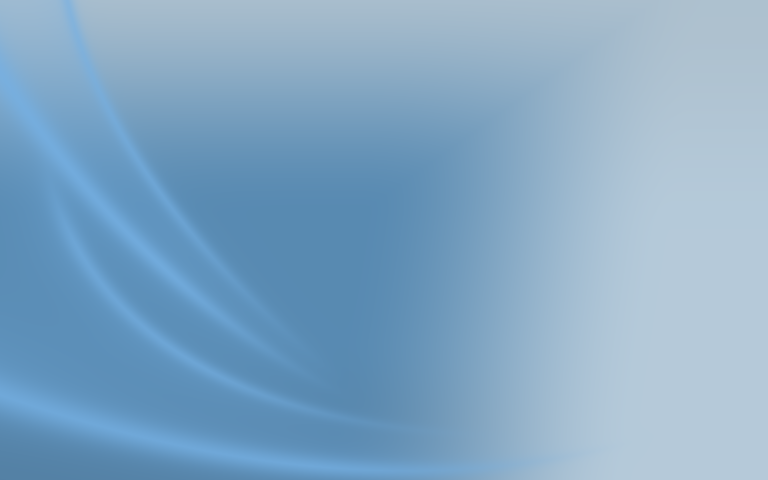
A Shadertoy shader for this background:

```glsl
const vec3 STEEL_BLUE = vec3(0.345, 0.540, 0.695);
const vec3 DEEP_BLUE  = vec3(0.325, 0.500, 0.640);
const vec3 TOP_GREY   = vec3(0.680, 0.755, 0.810);
const vec3 PALE_BLUE  = vec3(0.708, 0.790, 0.852);
const vec3 GLOW_BLUE  = vec3(0.460, 0.690, 0.890);

const vec2 SIDE_FADE = vec2(0.66, 1.32);  // start and end of the right-hand haze
const vec2 TOP_FADE  = vec2(0.55, 1.08);  // start and end of the upper haze
const float HAZE_TILT = 0.15;
const int SEGMENTS = 32;

// Each vec2 holds the value at the start and at the end of the ribbon.
struct Style {
    vec2 core;      // width of the bright line
    vec2 below;     // halo width on the lower left side
    vec2 above;     // halo width on the upper right side
    vec2 strength;  // line and halo strength
    vec2 fade;      // where the ribbon is fully in, where it starts to fade out
};

const Style OUTER  = Style(vec2(0.014, 0.016), vec2(0.090, 0.030),
                           vec2(0.014, 0.012), vec2(0.34, 0.34), vec2(0.0, 0.45));
const Style MIDDLE = Style(vec2(0.034, 0.010), vec2(0.100, 0.016),
                           vec2(0.080, 0.022), vec2(0.42, 0.42), vec2(0.0, 0.55));
const Style INNER  = Style(vec2(0.024, 0.009), vec2(0.070, 0.030),
                           vec2(0.024, 0.010), vec2(0.36, 0.34), vec2(0.25, 0.50));
const Style LOWER  = Style(vec2(0.042, 0.006), vec2(0.055, 0.016),
                           vec2(0.110, 0.020), vec2(0.34, 0.48), vec2(0.0, 0.50));

vec2 bezier(vec2 a, vec2 b, vec2 c, vec2 d, float t) {
    float s = 1.0 - t;
    return s * s * s * a + 3.0 * s * s * t * b + 3.0 * s * t * t * c + t * t * t * d;
}

// Signed distance to the curve (negative below it) and position along it.
vec2 curveCoords(vec2 p, vec2 a, vec2 b, vec2 c, vec2 d) {
    float nearest = 1e5, along = 0.0, side = 1.0;
    vec2 from = a;
    for (int i = 1; i <= SEGMENTS; i++) {
        vec2 to = bezier(a, b, c, d, float(i) / float(SEGMENTS));
        vec2 edge = to - from, offset = p - from;
        float h = clamp(dot(offset, edge) / dot(edge, edge), 0.0, 1.0);
        float dist = length(offset - h * edge);
        if (dist < nearest) {
            nearest = dist;
            along = (float(i - 1) + h) / float(SEGMENTS);
            side = edge.x * offset.y - edge.y * offset.x < 0.0 ? -1.0 : 1.0;
        }
        from = to;
    }
    return vec2(nearest * side, along);
}

// Amount of light: a soft line with a different halo on each side.
float ribbon(vec2 p, vec2 a, vec2 b, vec2 c, vec2 d, Style style) {
    vec2 q = curveCoords(p, a, b, c, d);
    vec2 haloRange = q.x < 0.0 ? style.below : style.above;
    float halo = exp(-abs(q.x) / mix(haloRange.x, haloRange.y, q.y));
    float line = q.x / mix(style.core.x, style.core.y, q.y);
    float fade = smoothstep(style.fade.x - 0.25, style.fade.x, q.y)
               * (1.0 - smoothstep(style.fade.y, 1.0, q.y));
    return fade * (style.strength.x * exp(-line * line) + style.strength.y * halo);
}

vec3 backdrop(vec2 p) {
    float side = smoothstep(SIDE_FADE.x, SIDE_FADE.y, p.x - HAZE_TILT * p.y);
    float top = smoothstep(TOP_FADE.x, TOP_FADE.y, p.y);
    float strongest = max(side, top);
    float haze = strongest + 0.4 * min(side, top) * (1.0 - strongest);
    vec3 blue = mix(DEEP_BLUE, STEEL_BLUE, smoothstep(0.0, 0.3, p.y));
    vec3 pale = mix(PALE_BLUE, TOP_GREY, smoothstep(0.5, 1.0, p.y));
    return mix(blue, pale, haze);
}

void mainImage(out vec4 fragColor, in vec2 fragCoord) {
    // Height spans 0 to 1; width is scaled to span 0 to 1.6.
    vec2 p = fragCoord / iResolution.xy * vec2(1.6, 1.0);

    // Overlapping ribbons combine without overexposing.
    float unlit = 1.0;
    unlit *= 1.0 - ribbon(p, vec2(0.130, 1.060), vec2(0.177, 0.729),
                          vec2(0.458, 0.406), vec2(0.750, 0.177), OUTER);
    unlit *= 1.0 - ribbon(p, vec2(-0.052, 0.938), vec2(0.104, 0.656),
                          vec2(0.396, 0.323), vec2(0.771, 0.150), MIDDLE);
    unlit *= 1.0 - ribbon(p, vec2(0.083, 0.729), vec2(0.125, 0.354),
                          vec2(0.458, 0.083), vec2(1.125, 0.094), INNER);
    unlit *= 1.0 - ribbon(p, vec2(-0.042, 0.192), vec2(0.375, 0.042),
                          vec2(0.875, -0.058), vec2(1.375, 0.096), LOWER);

    fragColor = vec4(mix(GLOW_BLUE, backdrop(p), unlit), 1.0);
}
```
